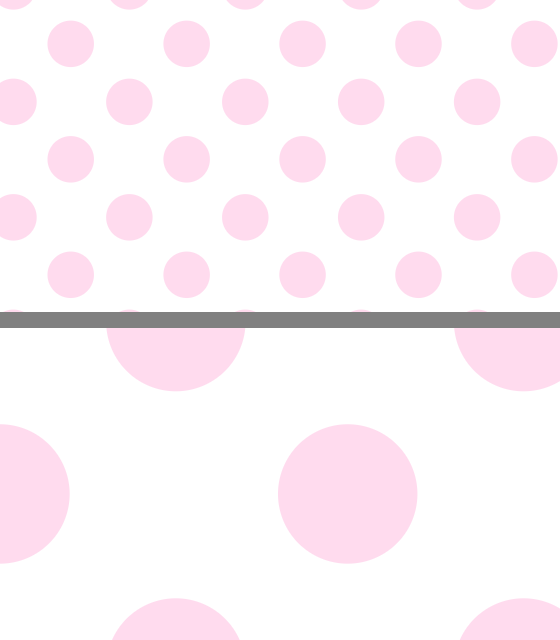
Top: the whole. Bottom: its middle third, enlarged.
Write a Shadertoy shader that draws this pattern.

```glsl
// Staggered polka dots: flat pale pink discs on white.
// Two identical rectangular lattices of circles, the second shifted by about
// half a cell, are joined as distance fields and smoothed at the edge.

// All lengths are fractions of the canvas width.
const vec2 CELL_SIZE = vec2(0.2070, 0.2062);
const vec2 FIRST_DOT = vec2(0.1263, 0.0783);
const vec2 STAGGER = vec2(0.1047, 0.1036);
const float DOT_RADIUS = 0.0415;

const vec3 WHITE = vec3(1.0);
const vec3 PINK = vec3(1.0, 0.86, 0.935);

// Signed distance to the nearest disc of a lattice through `origin`.
float dotLattice(vec2 p, vec2 origin, vec2 cell, float radius) {
    vec2 local = (fract((p - origin) / cell + 0.5) - 0.5) * cell;
    return length(local) - radius;
}

// Coverage of a shape, blended over one pixel around its edge.
float coverage(float distance, float pixel) {
    return clamp(0.5 - distance / pixel, 0.0, 1.0);
}

void mainImage(out vec4 fragColor, in vec2 fragCoord) {
    // Measure downward from the top left corner.
    float pixel = 1.0 / iResolution.x;
    vec2 p = vec2(fragCoord.x, iResolution.y - fragCoord.y) * pixel;

    // Join the main rows and the staggered rows between them.
    float mainRows = dotLattice(p, FIRST_DOT, CELL_SIZE, DOT_RADIUS);
    float staggeredRows = dotLattice(p, FIRST_DOT + STAGGER, CELL_SIZE, DOT_RADIUS);
    float dots = min(mainRows, staggeredRows);

    fragColor = vec4(mix(WHITE, PINK, coverage(dots, pixel)), 1.0);
}
```
